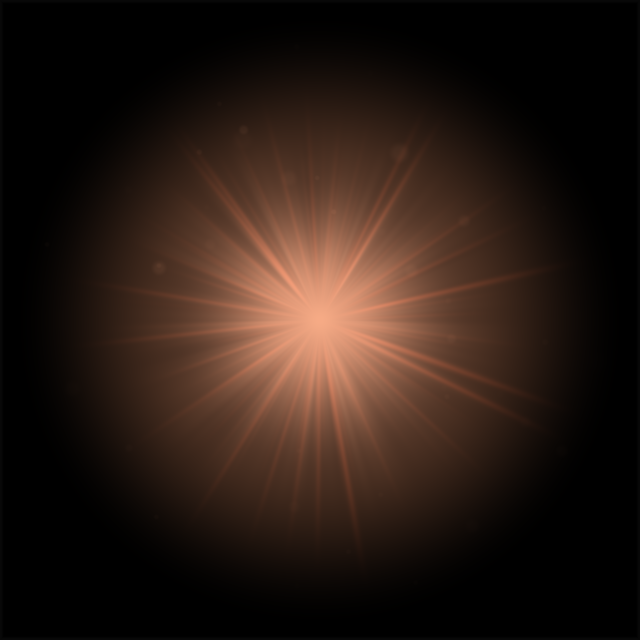
Give the GLSL for this background, as a three.js fragment shader.

```glsl
// Warm peach starburst with thin copper rays and faint drifting dust on black.
varying vec2 vUv;

const float TAU = 6.2831853;
const vec3 CORE_COLOR = vec3(0.69, 0.49, 0.40);
const vec3 HALO_COLOR = vec3(0.235, 0.148, 0.102);
const vec3 RAY_COLOR = vec3(0.17, 0.055, 0.028);
const vec3 DUST_COLOR = vec3(0.055, 0.036, 0.027);
const vec3 RIM_COLOR = vec3(0.03, 0.031, 0.03);

float hash(float n) {
  return fract(sin(n * 127.1 + 3.7) * 4375.85);
}

// Value noise around the circle, with a whole number of cells so it closes.
float angularNoise(float turn, float cells, float seed) {
  float x = fract(turn) * cells;
  float cell = floor(x);
  float a = hash(cell + seed);
  float b = hash(mod(cell + 1.0, cells) + seed);
  return mix(a, b, smoothstep(0.0, 1.0, fract(x)));
}

// Thin beam from the centre, fading in near the core and out at its reach.
float ray(vec2 p, float degrees, float reach, float width) {
  float angle = radians(degrees);
  vec2 dir = vec2(cos(angle), sin(angle));
  float along = dot(p, dir);
  float across = (dir.x * p.y - dir.y * p.x) / (width * (0.65 + 2.0 * max(along, 0.0)));
  float fade = smoothstep(0.01, 0.12, along) * (1.0 - smoothstep(reach * 0.4, reach, along));
  return exp(-across * across) * fade;
}

// Four beams sharing one reach and width.
float beams(vec2 p, vec4 degrees, float reach, float width) {
  return ray(p, degrees.x, reach, width) + ray(p, degrees.y, reach, width)
       + ray(p, degrees.z, reach, width) + ray(p, degrees.w, reach, width);
}

// Many faint rays scattered in angle, length and strength.
float fineRays(vec2 p) {
  float sum = 0.0;
  for (int i = 0; i < 72; i++) {
    float n = float(i);
    float degrees = (n + hash(n)) * 5.0;
    float reach = mix(0.20, 0.37, hash(n + 91.0));
    float strength = mix(0.08, 0.42, hash(n + 173.0));
    sum += strength * ray(p, degrees, reach, 0.0032);
  }
  return sum;
}

// Soft round motes, thicker toward the upper half.
float dust(vec2 p) {
  float sum = 0.0;
  for (int i = 0; i < 44; i++) {
    float n = float(i);
    float angle = TAU * hash(n + 11.0);
    float orbit = mix(0.16, 0.45, hash(n + 57.0));
    vec2 center = orbit * vec2(cos(angle), sin(angle));
    float size = mix(0.004, 0.018, pow(hash(n + 203.0), 3.0));
    float strength = mix(0.35, 1.0, smoothstep(-0.1, 0.1, center.y)) * hash(n + 307.0);
    sum += strength * (1.0 - smoothstep(size * 0.4, size * 1.3, length(p - center)));
  }
  return sum;
}

void main() {
  vec2 p = vUv - 0.5;
  float r = length(p);
  float turn = atan(p.y, p.x + 0.000001) / TAU;

  // Round glow: bright core inside a wide brown halo
  float core = exp(-r * r / 0.0262);
  float halo = 1.0 - smoothstep(0.24, 0.48, r);
  vec3 color = CORE_COLOR * core + HALO_COLOR * halo;
  color += vec3(0.04, 0.03, 0.02) * exp(-r * r / 0.0006);

  // Soft angular streaks
  float streak = 0.6 * angularNoise(turn, 56.0, 5.0) + 0.4 * angularNoise(turn, 130.0, 400.0);
  float streakZone = smoothstep(0.01, 0.13, r) * (1.0 - smoothstep(0.18, 0.36, r));
  color *= 1.0 + 0.24 * (streak - 0.5) * streakZone;

  // Bold rays, longest first, then the fine ones
  float light = beams(p, vec4(12.7, 279.8, 340.0, 333.8), 0.44, 0.0042);
  light += 0.8 * beams(p, vec4(58.9, 63.6, 126.3, 128.5), 0.40, 0.0038);
  light += 0.65 * beams(p, vec4(170.8, 186.1, 237.5, 269.4), 0.41, 0.0036);
  light += 0.55 * beams(p, vec4(25.9, 34.6, 252.5, 262.0), 0.39, 0.0036);
  light += 0.45 * beams(p, vec4(93.4, 104.6, 214.0, 317.0), 0.38, 0.0036);
  light += 0.4 * beams(p, vec4(84.4, 157.0, 138.6, 294.0), 0.34, 0.0036);
  light += fineRays(p);
  color += RAY_COLOR * min(light, 1.3) * 0.75;

  color += DUST_COLOR * dust(p);

  // Dim rim along the canvas border
  float border = 0.5 - max(abs(p.x), abs(p.y));
  color += RIM_COLOR * (1.0 - smoothstep(0.001, 0.007, border));

  gl_FragColor = vec4(clamp(color, 0.0, 1.0), 1.0);
}
```
